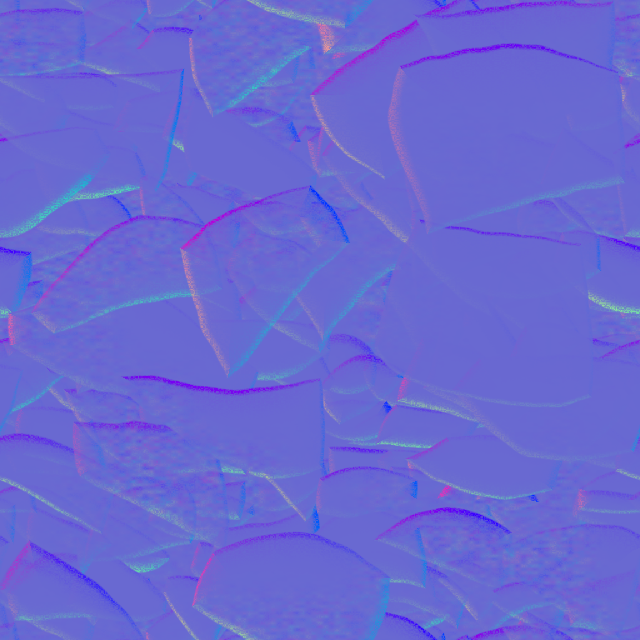
Reproduce this texture map procedurally as a three.js fragment shader.

```glsl
// Tangent-space relief map of chipped, overlapping stone flakes.
// Four-sided flakes with bowed edges are stacked from small to large; each rim
// tilts the surface inward, and the tilt is coloured around a flat base tone.

#define FLAT_COLOR vec3(0.41, 0.41, 0.82)
#define RIM_GAIN 0.44
#define RIM_WIDTH 0.0115
#define EDGE_SOFT 0.0018
#define WARP 0.075
#define BUMP_GAIN 0.12
#define SHOULDER 0.30
#define GRAIN_CELLS 512.0
#define GRAIN 0.55

varying vec2 vUv;

float hash(vec2 p) {
  return fract(sin(dot(p, vec2(127.1, 311.7))) * 43758.5453);
}

// Value noise that repeats after the given number of cells.
float noise(vec2 p, vec2 period, float seed) {
  vec2 i = floor(p), f = fract(p);
  f = f * f * (3.0 - 2.0 * f);
  vec2 a = mod(i, period) + seed, b = mod(i + 1.0, period) + seed;
  return mix(mix(hash(a), hash(vec2(b.x, a.y)), f.x),
             mix(hash(vec2(a.x, b.y)), hash(b), f.x), f.y);
}

vec2 noise2(vec2 uv, vec2 cells) {
  return vec2(noise(uv * cells, cells, 0.23), noise(uv * cells, cells, 5.71)) - 0.5;
}

// Lays one flake over the tilt gathered so far; q is relative to its centre
// and depth runs from 0 for the smallest flakes to 1 for the largest.
void addFlake(vec2 q, float size, vec2 seed, float depth, vec2 bump, inout vec2 tilt) {
  float turn = (hash(seed + 3.1) - 0.5) * 1.1 - 0.08;
  float edge = -10.0, along = 0.0, side = 0.0;
  vec2 outward = vec2(0.0);

  // The nearest of four bowed sides gives the distance and the rim direction.
  for (int i = 0; i < 4; i++) {
    float k = float(i);
    vec2 s = seed + k * 7.3;
    float angle = turn + 1.5708 * k + (hash(s + 0.7) - 0.5) * 0.7;
    vec2 n = vec2(cos(angle), sin(angle));
    vec2 t = vec2(-n.y, n.x);
    float reach = size * mix(0.64, 0.36, mod(k, 2.0)) * (0.7 + 0.45 * hash(s + 1.9));
    float bow = mix(-0.2, 0.75, hash(s + 2.3));
    float u = dot(q, t) / size;
    vec2 slope = n + 2.0 * bow * u * t;
    float d = (dot(q, n) - reach + bow * size * u * u) / length(slope);
    if (d > edge) {
      edge = d;
      along = u;
      side = k;
      outward = normalize(slope);
    }
  }
  float inside = smoothstep(EDGE_SOFT, -EDGE_SOFT, edge);
  if (inside <= 0.0) return;

  // Each rim has its own strength, width and taper along its length.
  vec2 s = seed + side * 5.7;
  float upper = smoothstep(-0.3, 0.8, outward.y);
  float fade = (along - (hash(s + 8.8) - 0.5) * 0.6) * 1.5;
  float taper = exp(-fade * fade);
  float power = hash(s + 4.4);
  float strength = mix(0.06, 1.0, power * sqrt(power)) * taper;
  strength *= mix(0.8, 1.0, upper) * mix(0.6, 1.0, depth);
  float width = RIM_WIDTH * mix(0.6, 1.5, hash(s + 6.2));
  width *= mix(1.15, 0.9, upper) * mix(0.5, 1.0, taper);
  float rim = smoothstep(-width, -EDGE_SOFT, edge);

  // Small flakes slope gently behind the rim; large faces stay flat.
  float shoulder = smoothstep(-size * 0.3, 0.0, edge);
  shoulder *= shoulder * SHOULDER * (1.0 - 0.8 * depth) * hash(s + 12.9);

  // Many faces are smooth; others stay rough or let older chips show.
  float rough = smoothstep(0.35, 1.0, hash(seed + 9.6)) * mix(1.0, 0.6, depth);
  float cover = mix(mix(0.2, 0.65, depth), 1.0, smoothstep(0.0, 0.7, hash(seed + 11.2)));
  tilt *= 1.0 - inside * cover;
  tilt += inside * (bump * rough - outward * strength * (rim * RIM_GAIN + shoulder));
}

void main() {
  // Slow warp gives S-shaped rims; a small one chips them.
  vec2 p = vUv + WARP * noise2(vUv, vec2(5.0)) + 0.005 * noise2(vUv, vec2(33.0));

  // Faint scratches and pitting for rough faces.
  vec2 bump = noise2(vUv, vec2(110.0, 190.0)) + 0.5 * noise2(vUv, vec2(38.0, 61.0));
  bump *= BUMP_GAIN * smoothstep(0.2, 0.9, noise(vUv * 8.0, vec2(8.0), 2.9));
  vec2 tilt = bump;

  // Small flakes first, so that large smooth faces end up on top.
  for (int layer = 0; layer < 5; layer++) {
    float level = float(layer);
    float depth = level / 4.0;
    float cells = floor(10.0 - 1.75 * level);
    float share = mix(0.9, 0.5, depth);
    for (int y = -1; y <= 1; y++) {
      for (int x = -1; x <= 1; x++) {
        vec2 cell = floor(p * cells) + vec2(float(x), float(y));
        vec2 seed = mod(cell, cells) + level * 17.0 + 1.3;
        if (hash(seed) > share) continue;
        vec2 jitter = 0.2 + 0.6 * vec2(hash(seed + 0.31), hash(seed + 0.57));
        vec2 q = p - (cell + jitter) / cells;
        if (dot(q, q) * cells * cells > 1.44) continue;
        addFlake(q, 1.0 / cells, seed, depth, bump, tilt);
      }
    }
  }

  // Speckle the slopes, then colour them around the flat tone.
  vec2 speck = floor(vUv * GRAIN_CELLS);
  tilt *= 1.0 + GRAIN * (2.0 * hash(speck) - 1.0);
  vec3 color = FLAT_COLOR + vec3(tilt, -0.33 * (tilt.x + tilt.y));
  gl_FragColor = vec4(clamp(color, 0.0, 1.0), 1.0);
}
```
